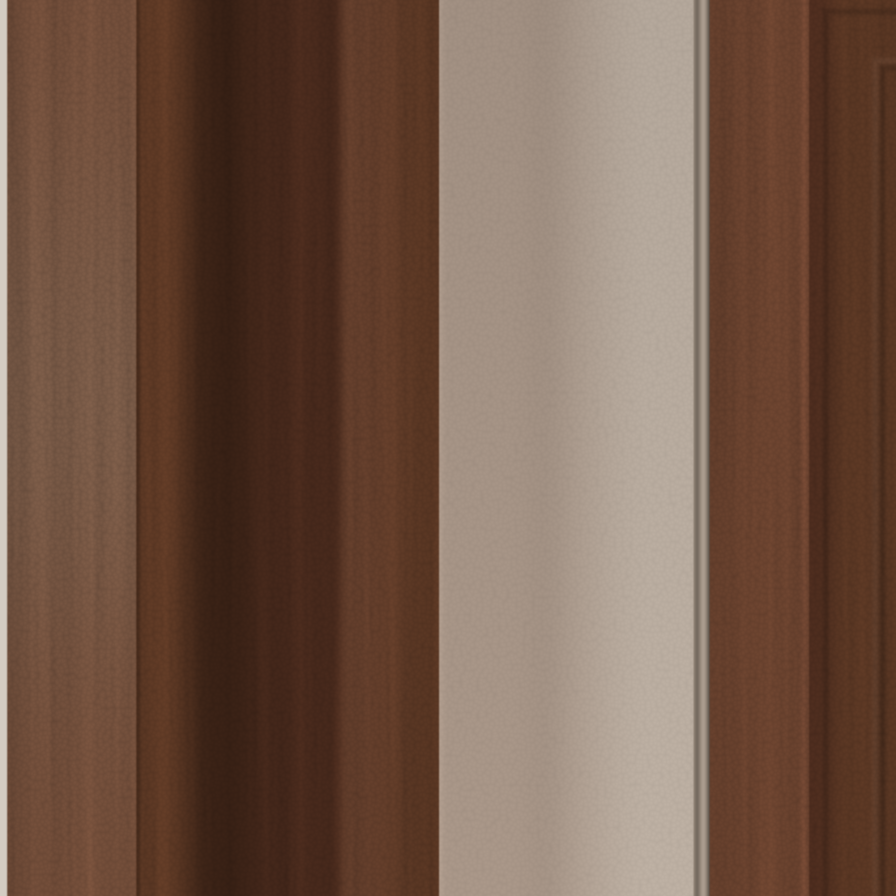
This texture is drawn by a Shadertoy shader. Its source:

```glsl
// Vertical walnut boards with a shaded recess beside a smooth beige panel.
#define GRAIN_DEPTH 0.065
#define SPECKLE_WOOD 0.10
#define SPECKLE_PANEL 0.045
#define SPECKLE_CELLS 210.0
#define PANEL_LEFT 0.490
#define PANEL_RIGHT 0.774
#define BOARD_RIGHT 0.792

const vec3 DARK = vec3(0.215, 0.125, 0.080);
const vec3 UMBER = vec3(0.270, 0.155, 0.105);
const vec3 BROWN = vec3(0.345, 0.210, 0.135);
const vec3 WALNUT = vec3(0.400, 0.250, 0.175);
const vec3 PALE = vec3(0.470, 0.350, 0.275);

float hash(vec2 p) {
    vec3 q = fract(vec3(p.xyx) * 0.1031);
    q += dot(q, q.yzx + 33.33);
    return fract((q.x + q.y) * q.z);
}

// Distance to the nearest scattered cell point
float cellular(vec2 p) {
    vec2 cell = floor(p), f = fract(p);
    float nearest = 2.0;
    for (int j = -1; j <= 1; j++)
    for (int i = -1; i <= 1; i++) {
        vec2 o = vec2(i, j);
        vec2 site = o + vec2(hash(cell + o), hash(cell + o + 57.0));
        nearest = min(nearest, length(site - f));
    }
    return nearest;
}

// Antialiased step at a board edge
float edge(float x, float at) {
    float w = max(0.0015, 0.75 / iResolution.x);
    return smoothstep(at - w, at + w, x);
}

// Soft vertical stripe
float stripe(float x, float center, float width) {
    float d = (x - center) / width;
    return exp(-d * d);
}

// Layered sines, nearly constant along the board
float grain(vec2 p) {
    float sum = 0.0, freq = 75.0, amp = 0.5;
    for (int i = 0; i < 5; i++) {
        float k = float(i);
        float bend = 0.7 * sin(p.y * (3.0 + 2.3 * k) + p.x * 31.0 + k);
        float fade = 0.65 + 0.35 * sin(p.y * (5.0 + 3.0 * k) + p.x * 83.0);
        sum += amp * fade * sin(p.x * freq + bend + 2.1 * k);
        freq *= 1.73;
        amp *= 0.82;
    }
    return sum;
}

vec3 leftBoards(vec2 p) {
    // Pale outer board with a broad sheen
    vec3 pale = mix(WALNUT * 1.04, PALE, 0.35 + 0.65 * stripe(p.y, 0.55, 0.32));
    pale *= 1.0 - 0.10 * stripe(p.x, 0.015, 0.012);
    // Recess: brown, deep shadow, then umber
    vec3 recess = mix(BROWN * 1.06, DARK, smoothstep(0.180, 0.245, p.x));
    recess = mix(recess, UMBER, smoothstep(0.250, 0.315, p.x));
    recess *= 1.0 + 0.10 * stripe(p.x, 0.335, 0.006);
    recess *= 1.0 - 0.22 * stripe(p.x, 0.154, 0.003);
    // Lit face beside the panel
    vec3 face = mix(WALNUT * 0.97, BROWN, smoothstep(0.395, 0.480, p.x));
    vec3 c = mix(pale, recess, edge(p.x, 0.152));
    return mix(c, face, smoothstep(0.372, 0.390, p.x));
}

vec3 rightBoards(vec2 p) {
    vec3 c = mix(WALNUT * 0.97, WALNUT * 1.03, stripe(p.x, 0.855, 0.04));
    vec3 inner = mix(UMBER * 1.10, BROWN, smoothstep(0.905, 0.950, p.x));
    c = mix(c, inner, edge(p.x, 0.903));
    c += vec3(0.075, 0.045, 0.035) * stripe(p.x, 0.898, 0.005);
    // Mitred molding lines at the upper corner
    float inset = min(p.x - 0.917, 0.992 - p.y);
    float molding = stripe(inset, 0.005, 0.004) + stripe(inset, 0.068, 0.004);
    float inside = edge(p.x, 0.910);
    c *= 1.0 - 0.15 * inside * molding;
    return c + 0.035 * inside * stripe(inset, 0.060, 0.004);
}

vec3 beigePanel(vec2 p) {
    vec3 c = mix(vec3(0.645, 0.575, 0.520), vec3(0.720, 0.670, 0.620),
                 smoothstep(0.590, 0.730, p.x));
    c *= 1.02 - 0.05 * p.y;
    c *= 1.0 - 0.025 * stripe(p.x, 0.610, 0.025);
    return c * (1.0 + 0.06 * stripe(p.x, PANEL_LEFT, 0.005));
}

void mainImage(out vec4 fragColor, in vec2 fragCoord) {
    vec2 p = fragCoord / iResolution.xy;
    float speckle = 0.45 - cellular(p * SPECKLE_CELLS);

    // Wood with long fibres and fine pores
    vec3 wood = mix(leftBoards(p), rightBoards(p), edge(p.x, BOARD_RIGHT));
    wood *= 1.0 + GRAIN_DEPTH * grain(p) + SPECKLE_WOOD * speckle;

    // Matte panel and its grooved right rim
    vec3 panel = beigePanel(p) * (1.0 + SPECKLE_PANEL * speckle);
    vec3 rim = vec3(0.590, 0.535, 0.480) + 0.08 * stripe(p.x, 0.785, 0.003);
    rim *= 1.0 - 0.22 * stripe(p.x, 0.778, 0.003) - 0.35 * stripe(p.x, 0.792, 0.003);
    panel = mix(panel, rim, edge(p.x, PANEL_RIGHT));

    float onPanel = edge(p.x, PANEL_LEFT) * (1.0 - edge(p.x, BOARD_RIGHT));
    vec3 c = mix(wood, panel, onPanel);
    // Bright sliver at the far left
    c = mix(vec3(0.83, 0.80, 0.76), c, edge(p.x, 0.008));
    fragColor = vec4(clamp(c, 0.0, 1.0), 1.0);
}
```
